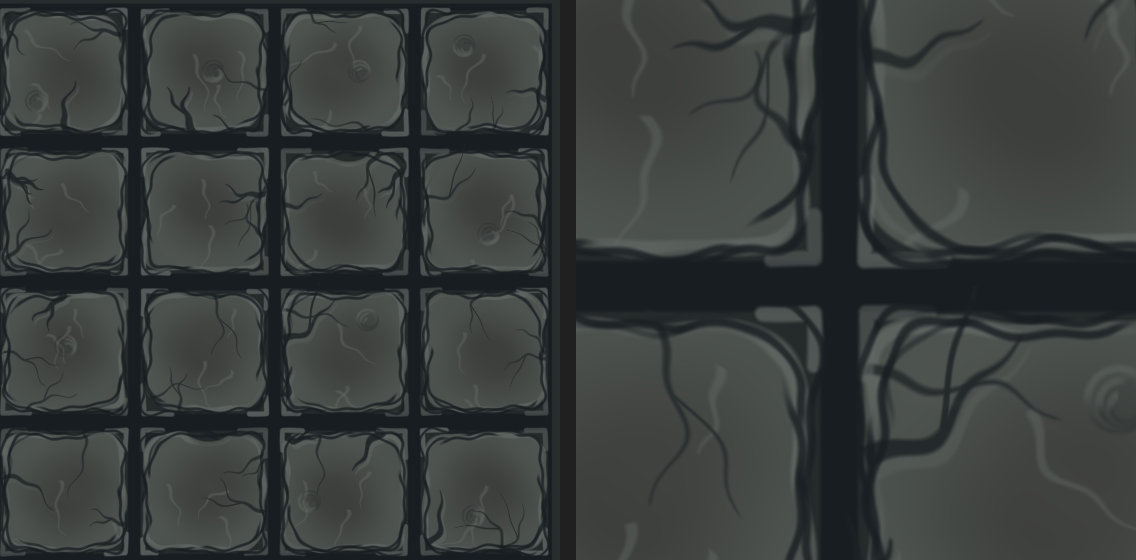
Left, the full canvas; right, a detail of the centre.
Reproduce this texture procedurally as a Shadertoy shader.

```glsl
const vec3 GROOVE = vec3(.095, .115, .13);
const vec3 SHADE = vec3(.17, .19, .19);
const vec3 CORE = vec3(.245, .252, .243);
const vec3 FACE = vec3(.30, .322, .308);
const vec3 CHALK = vec3(.385, .41, .395);

float hash(vec2 p) {
    return fract(sin(dot(p, vec2(127.1, 311.7))) * 4375.85);
}

// Soft coverage of everything with distance below zero
float ink(float d) {
    return 1. - smoothstep(-.007, .007, d);
}

float roundBox(vec2 p, vec2 halfSize, float radius) {
    vec2 q = abs(p) - halfSize + radius;
    return length(max(q, 0.)) + min(max(q.x, q.y), 0.) - radius;
}

vec2 wobble(vec2 p, float seed) {
    return sin(p.yx * 9. + seed * vec2(5., 7.)) + .5 * sin(p.yx * 23. + seed * vec2(11., 3.));
}

// Tapering wavy line from a start point, with an optional fork
float crack(vec2 p, vec2 start, float angle, float len, float width, float fork, float seed) {
    p -= start;
    float c = cos(angle), s = sin(angle);
    p = vec2(c * p.x + s * p.y, c * p.y - s * p.x);
    float t = p.x / len;
    float bend = len * (.13 * (sin(t * 4. + seed) - sin(seed)) + .035 * sin(t * 13.));
    float d = abs(p.y - bend);
    float side = abs(p.y - bend - fork * len * max(t - .4, 0.));
    d = min(d, side) * .85 - width * (1.1 - t);
    return ink(d) * smoothstep(-.02, .02, t) * (1. - smoothstep(.94, 1., t));
}

// Nested crescents around a shallow pit
vec3 pit(vec3 col, vec2 p, float turn) {
    float a = atan(p.y, p.x) + turn;
    col = mix(col, SHADE, .22 * ink(length(p) - .055));
    for (float k = 0.; k < 3.; k++) {
        float ring = abs(length(p - .008 * k * vec2(1, -1)) - .075 + .02 * k) - .006;
        float arc = smoothstep(-.3, .5, cos(a + k * .5));
        col = mix(col, SHADE, .45 * ink(ring) * arc);
        col = mix(col, CHALK, .45 * ink(ring - .003) * smoothstep(.1, .8, -cos(a - k * .4)));
    }
    return col;
}

// L-shaped stroke hugging each corner
float bracket(vec2 p, vec2 id) {
    vec2 corner = sign(p);
    vec2 q = abs(p + .004 * wobble(p, hash(id) * 9.)) - .438;
    float reach = .09 + .11 * hash(id * 3. + corner);
    vec2 gap = max(max(q, -q - reach), 0.);
    float d = min(length(vec2(gap.x, q.y)), length(vec2(q.x, gap.y)));
    return ink(d - .018) * (.55 + .4 * hash(id + corner * 5.));
}

vec3 tile(vec2 p, vec2 id) {
    float seed = hash(id + 2.) * 20.;
    float around = atan(p.y, p.x);
    vec3 col = mix(GROOVE, SHADE, .65 * ink(roundBox(p, vec2(.455, .44), .02)));

    // Worn stone, with a bite out of the top of some tiles
    float stone = roundBox(p + .009 * wobble(p, seed), vec2(.437, .422), .1 + .14 * hash(id + 4.));
    float hasBite = step(abs(id.y - 2. * id.x + 2.), .5);
    float bite = length((p - vec2(.03, .47)) * vec2(.65, 1.)) - .11;
    stone = mix(stone, max(stone, -bite), hasBite);
    vec3 face = mix(CORE, FACE, smoothstep(.08, .46, length(p - .05 * sin(seed * vec2(2, 3)))));
    face += .006 * sin(p.x * 8. + seed + 2. * sin(p.y * 6.));

    // Pale scratches
    for (float i = 0.; i < 3.; i++) {
        vec2 key = id * 7. + i;
        vec2 start = vec2(hash(key), hash(key + 31.)) * .7 - .35;
        float angle = -1.6 + 1.6 * (hash(key + 5.) - .5);
        float line = crack(p, start, angle, .2 + .25 * hash(key + 8.), .011, 0., key.x + i);
        face = mix(face, CHALK, .45 * line);
    }

    // Pits
    vec2 pitAt = vec2(hash(id + 11.), hash(id + 17.)) * .5 - .25;
    if (hash(id + 23.) > .35) face = pit(face, p - pitAt, seed);

    // Rim light, uneven like a dry brush
    float brush = .5 + .5 * sin(around * 3. + seed + sin(around * 7.));
    face = mix(face, CHALK, (.2 + .55 * brush) * ink(abs(stone + .025) - .006 - .011 * brush));
    col = mix(col, face, ink(stone));

    // Dark cracks growing in from the edge, the wide ones lit on one side
    for (float i = 0.; i < 3.; i++) {
        vec2 key = id * 5. + i * 13.;
        float a = 6.283 * hash(key + 1.);
        vec2 dir = vec2(cos(a), sin(a));
        vec2 start = .44 * dir / max(abs(dir.x), abs(dir.y));
        float wide = pow(hash(key + 6.), 3.);
        float len = .24 + .25 * hash(key + 9.);
        float turn = a + 3.14 + 1.4 * (hash(key + 3.) - .5);
        float width = .009 + .018 * wide;
        float fork = hash(key + 4.) > .4 ? .8 : 0.;
        float lit = crack(p + vec2(-.02, .03), start, turn, len, width, 0., key.x);
        col = mix(col, CHALK, .5 * wide * lit * ink(stone));
        col = mix(col, mix(SHADE, GROOVE, .4 + .5 * wide), .85 * crack(p, start, turn, len, width, fork, key.x));
    }

    col = mix(col, CHALK, .85 * bracket(p, id));

    // Tangled roots along the rim
    for (float i = 0.; i < 5.; i++) {
        float s = seed + i * 2.7;
        float root = roundBox(p + .016 * wobble(p * 1.3, s), vec2(.44 - .011 * i), .08 + .03 * i);
        float patchy = smoothstep(-.1, .5, sin(around * 2. + s * 3.) + .4 * sin(around * 5. - s) - .3 * p.y);
        col = mix(col, GROOVE, .8 * patchy * ink(abs(root) - .004 - .006 * patchy));
    }
    return col;
}

void mainImage(out vec4 fragColor, in vec2 fragCoord) {
    vec2 uv = fragCoord / iResolution.xy;
    vec2 grid = uv * 4. + vec2(.04, .015);
    vec3 col = tile(fract(grid) - .5, floor(grid));

    // Paler border on the right and top
    float border = max(smoothstep(.984, .987, uv.x), smoothstep(.992, .995, uv.y));
    fragColor = vec4(mix(col, SHADE * .9, border), 1.);
}
```
